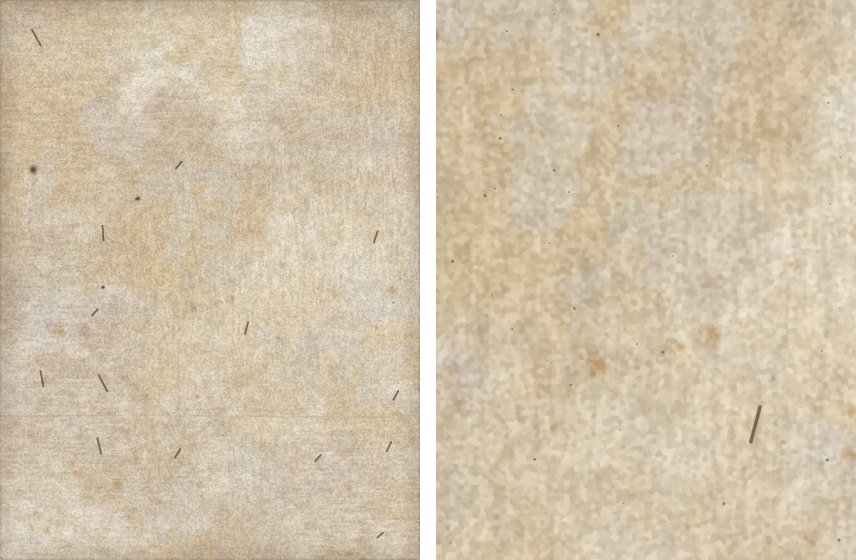
Left: the whole. Right: its middle third, enlarged.
A Shadertoy shader for this texture:

```glsl
const vec3 TAN = vec3(0.790, 0.722, 0.625);
const vec3 PALE = vec3(0.872, 0.838, 0.775);
const vec3 MAUVE = vec3(0.725, 0.655, 0.585);
const vec3 OCHRE = vec3(0.820, 0.735, 0.575);
const vec3 GREY_WASH = vec3(0.815, 0.790, 0.740);
const vec3 RUST = vec3(0.690, 0.540, 0.345);
const vec3 INK = vec3(0.270, 0.210, 0.170);
const float GRAIN = 0.105;       // contrast of the fine tooth
const float WEAVE = 0.060;       // contrast of the threads
const float FOXING = 0.62;       // strength of the rust spots
const float CREASE_Y = 0.342;    // height of the fold, in canvas widths
const int HOLES = 3;

vec2 hash2(vec2 p) {
    vec3 q = fract(p.xyx * vec3(0.1031, 0.1030, 0.0973));
    q += dot(q, q.yzx + 33.33);
    return fract((q.xx + q.yz) * q.zy);
}

// Cellular noise: tones of nearby cells, blended by distance
float cellTone(vec2 p, float sharpness) {
    vec2 base = floor(p);
    float sum = 0.0, total = 0.0;
    for (int y = -1; y <= 1; y++)
    for (int x = -1; x <= 1; x++) {
        vec2 id = base + vec2(x, y);
        vec2 d = id + hash2(id) - p;
        float w = exp(-sharpness * dot(d, d)) + 1e-6;
        sum += w * hash2(id + 71.0).x;
        total += w;
    }
    return sum / total;
}

float clouds(vec2 p) {
    float sum = 0.0, gain = 0.533;
    for (int i = 0; i < 4; i++) {
        sum += gain * cellTone(p, 6.0);
        p = mat2(1.6, 1.2, -1.2, 1.6) * p + 13.7;
        gain *= 0.5;
    }
    return sum;
}

// Scattered blots, radius in cells; softness is the share of the radius that fades
float blots(vec2 p, float density, float radius, float softness, float pixel) {
    vec2 base = floor(p);
    float cover = 0.0;
    for (int y = -1; y <= 1; y++)
    for (int x = -1; x <= 1; x++) {
        vec2 id = base + vec2(x, y);
        vec2 seed = hash2(id + 29.0);
        float r = radius * mix(0.3, 1.0, seed.y * seed.y);
        float d = length(id + hash2(id) - p);
        float fade = max(r * softness, pixel);
        float blot = 1.0 - smoothstep(r - fade, r + 0.5 * pixel, d);
        cover = max(cover, blot * step(seed.x, density));
    }
    return cover;
}

// Short stray hairs, one at most in each cell
float fibres(vec2 p, float pixel) {
    vec2 id = floor(p), seed = hash2(id + 5.0);
    vec2 d = fract(p) - mix(vec2(0.3), vec2(0.7), hash2(id));
    float angle = 0.5 + 1.6 * seed.y;
    vec2 dir = vec2(cos(angle), sin(angle));
    float halfLength = mix(0.04, 0.13, seed.y);
    float dist = length(d - dir * clamp(dot(d, dir), -halfLength, halfLength));
    return (1.0 - smoothstep(0.004, 0.008 + pixel, dist)) * step(seed.x, 0.16);
}

void mainImage(out vec4 fragColor, in vec2 fragCoord) {
    vec2 p = fragCoord / iResolution.x;
    float height = iResolution.y / iResolution.x;
    float pixel = 1.0 / iResolution.x;
    vec2 warp = vec2(clouds(p * 9.0), clouds(p * 9.0 + 40.0)) - 0.5;
    float mottle = clouds(p * 26.0 + 8.0);
    float fine = clouds(p * 75.0 + 3.0);

    // Pale sheet with broad discoloured areas
    float tone = clouds(p * vec2(3.0, 3.8) + 0.8 * warp + 20.0);
    tone = 0.75 * tone + 0.25 * mottle;
    vec3 col = mix(TAN, PALE, smoothstep(0.26, 0.68, tone));
    float left = 1.0 - smoothstep(0.0, 0.42, p.x + 0.5 * warp.x);
    float band = smoothstep(0.35, 0.65, clouds(p * vec2(1.5, 5.0) + 6.0));
    col = mix(col, MAUVE, left * (0.15 + 0.45 * band) * smoothstep(0.2, 0.65, p.y));
    float warm = smoothstep(0.47, 0.72, clouds(p * 4.5 + warp + 61.0));
    col = mix(col, OCHRE, 0.50 * warm);

    // Flat washes with clearer rims
    float wash = cellTone(p * vec2(5.0, 7.0) + 1.8 * warp + 33.0, 28.0);
    col = mix(col, GREY_WASH, 0.45 * smoothstep(0.72, 0.78, wash));
    col = mix(col, OCHRE, 0.28 * (1.0 - smoothstep(0.12, 0.18, wash)));

    // Foxing, gathered in the lower part
    vec2 ragged = p + 0.022 * warp + 0.012 * (vec2(mottle, fine) - 0.5);
    float lower = 1.0 - smoothstep(0.55, 0.95, p.y);
    float cluster = smoothstep(0.36, 0.58, clouds(p * 4.0 + 90.0));
    float fox = blots(ragged * 13.0, 0.28, 0.30, 0.85, pixel * 13.0);
    fox = max(fox, 0.8 * blots(ragged * 34.0 + 7.0, 0.26, 0.36, 0.8, pixel * 34.0));
    fox *= (0.12 + 0.88 * lower * cluster) * smoothstep(0.25, 0.62, fine);
    col = mix(col, RUST, FOXING * fox);

    // Threads and paper tooth
    float across = cellTone(p * vec2(28.0, 210.0), 6.0) - 0.5;
    float along = cellTone(p * vec2(210.0, 28.0) + 50.0, 6.0) - 0.5;
    float threads = mix(across, along, smoothstep(0.35, 0.65, clouds(p * 3.0 + 77.0)));
    float tooth = cellTone(p * 250.0, 9.0) - 0.5;
    col += WEAVE * threads + GRAIN * tooth * vec3(0.92, 1.0, 1.08);
    col += 0.09 * (fine - 0.5);

    // Fold line, specks and hairs
    float foldDist = abs(p.y - CREASE_Y - 0.002 * sin(p.x * 5.0));
    float fold = 1.0 - smoothstep(0.0006, 0.001 + pixel, foldDist);
    col = mix(col, MAUVE, 0.55 * fold * smoothstep(0.3, 0.6, mottle));
    float specks = blots(p * 42.0, 0.22, 0.065, 0.5, pixel * 42.0);
    col = mix(col, INK, 0.50 * specks);
    col = mix(col, INK, 0.65 * fibres(p * 6.0 + 2.0, pixel * 6.0));

    // Burnt pinholes with brown halos
    for (int i = 0; i < HOLES; i++) {
        float n = float(i);
        vec2 centre = vec2(0.08 + 0.33 * fract(0.75 * n), 0.93 - 0.07 * n * n);
        float r = 0.013 / (1.0 + 0.7 * n);
        float d = length(p - centre + 0.006 * (vec2(mottle, fine) - 0.5));
        col = mix(col, INK, 0.45 * (1.0 - smoothstep(0.3 * r, 1.3 * r, d)));
        col = mix(col, INK, 0.70 * (1.0 - smoothstep(0.1 * r, 0.5 * r + pixel, d)));
    }

    // Worn, darker rim
    vec2 inset = min(p, vec2(1.0, height) - p);
    float rim = min(inset.x, inset.y) + 0.03 * warp.y;
    col *= 1.0 - vec3(0.09, 0.11, 0.13) * (1.0 - smoothstep(0.0, 0.06, rim));
    col *= 1.0 - 0.10 * (1.0 - smoothstep(0.0, 0.007, min(inset.x, inset.y)));
    fragColor = vec4(clamp(col, 0.0, 1.0), 1.0);
}
```
